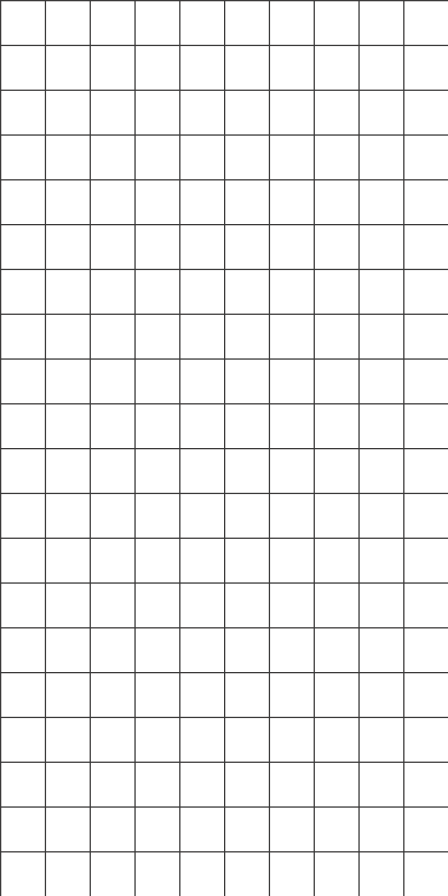
Write a Shadertoy shader that draws this pattern.

```glsl
// Draws a plain white sheet ruled with thin charcoal lines into square cells.
// Each cell carries one line on its left edge and one on its top edge; the
// lines are box filtered by exact coverage, and whole repeats make it tile.

const vec2 REPEATS = vec2(10.0, 20.0);   // cells across and down
const float LINE_WIDTH = 0.0287;         // fraction of a cell
const vec3 PAPER_COLOR = vec3(1.0);
const vec3 LINE_COLOR = vec3(0.225, 0.22, 0.22);

// Total line length between 0 and x, for a line at the start of every unit
vec2 lineIntegral(vec2 x, float width) {
    return floor(x) * width + min(fract(x), width);
}

// Share of a pixel footprint covered by the lines, per axis
vec2 lineCoverage(vec2 cellPos, vec2 footprint, float width) {
    vec2 halfPixel = 0.5 * footprint;
    return (lineIntegral(cellPos + halfPixel, width)
          - lineIntegral(cellPos - halfPixel, width)) / footprint;
}

// Union of the vertical and horizontal lines
float gridMask(vec2 cellPos, vec2 footprint, float width) {
    vec2 coverage = clamp(lineCoverage(cellPos, footprint, width), 0.0, 1.0);
    return 1.0 - (1.0 - coverage.x) * (1.0 - coverage.y);
}

void mainImage(out vec4 fragColor, in vec2 fragCoord) {
    // Cell coordinates, counted from the upper left corner
    vec2 uv = fragCoord / iResolution.xy;
    vec2 cellPos = vec2(uv.x, 1.0 - uv.y) * REPEATS;
    vec2 footprint = REPEATS / iResolution.xy;

    float ink = gridMask(cellPos, footprint, LINE_WIDTH);
    fragColor = vec4(mix(PAPER_COLOR, LINE_COLOR, ink), 1.0);
}
```
